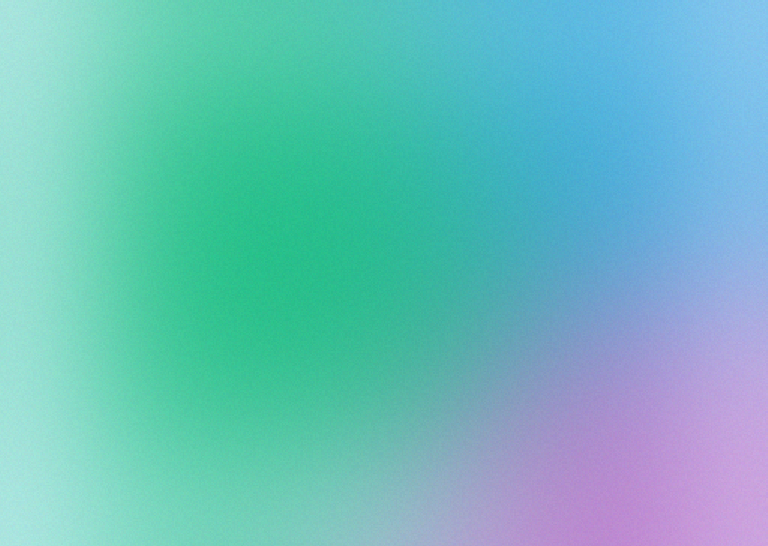
Give the GLSL for this background, as a Shadertoy shader.

```glsl
#define GREEN vec3(0.13, 0.75, 0.52)
#define BLUE vec3(0.22, 0.66, 0.88)
#define PURPLE vec3(0.75, 0.50, 0.81)
#define MINT_TINT vec3(0.75, 0.92, 0.93)
#define LILAC_TINT vec3(0.92, 0.93, 1.0)
#define GRAIN_ROWS 364.0
#define GRAIN_AMOUNT 0.035

float hash(vec2 p) {
    vec3 q = fract(vec3(p.xyx) * 0.1031);
    q += dot(q, q.yzx + 33.33);
    return fract((q.x + q.y) * q.z);
}

// Soft light falling off from an edge
float edgeGlow(float distanceToEdge, float width) {
    float d = distanceToEdge / width;
    return exp(-d * d);
}

// Three colour regions melting into each other
vec3 colourField(vec2 uv) {
    float blueWeight = exp(11.0 * (uv.x - 0.62) + 3.5 * (uv.y - 0.7));
    float purpleWeight = exp(12.0 * (uv.x - 0.68) - 6.0 * (uv.y - 0.4));
    vec3 sum = GREEN + BLUE * blueWeight + PURPLE * purpleWeight;
    return sum / (1.0 + blueWeight + purpleWeight);
}

// Combined pale glow of the four edges
float paleGlow(vec2 uv) {
    float left = 0.75 * edgeGlow(uv.x, 0.18);
    float right = 0.31 * edgeGlow(1.0 - uv.x, 0.16);
    float top = mix(0.38, 0.16, uv.x) * edgeGlow(1.0 - uv.y, 0.25);
    float bottom = 0.45 * (1.0 - smoothstep(0.4, 0.85, uv.x)) * edgeGlow(uv.y, 0.27);
    return 1.0 - (1.0 - left) * (1.0 - right) * (1.0 - top) * (1.0 - bottom);
}

void mainImage(out vec4 fragColor, in vec2 fragCoord) {
    vec2 uv = fragCoord / iResolution.xy;
    vec3 tint = mix(MINT_TINT, LILAC_TINT, smoothstep(0.4, 1.0, uv.x));
    vec3 colour = mix(colourField(uv), tint, paleGlow(uv));

    // Fine film grain
    vec2 cell = floor(fragCoord / iResolution.y * GRAIN_ROWS);
    vec3 grain = vec3(hash(cell), hash(cell + 71.0), hash(cell + 143.0)) - 0.5;
    colour += GRAIN_AMOUNT * grain;

    fragColor = vec4(clamp(colour, 0.0, 1.0), 1.0);
}
```
